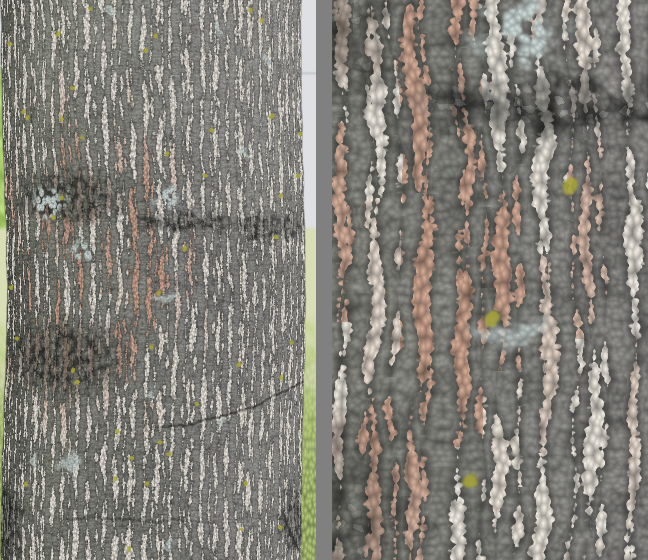
Left: the whole. Right: its middle third, enlarged.
Give the GLSL for this texture, as a Shadertoy shader.

```glsl
// Grey tree trunk with pale vertical bark fissures, lichen spots and a strip of meadow.

float hash(vec2 p) {
    vec3 q = fract(vec3(p.xyx) * vec3(0.1031, 0.103, 0.0973));
    q += dot(q, q.yzx + 33.33);
    return fract((q.x + q.y) * q.z);
}

// Cellular noise: nearest distance, second distance, random id of the cell
vec3 cells(vec2 p) {
    vec2 base = floor(p);
    vec3 best = vec3(9.0, 9.0, 0.0);
    for (int j = -1; j <= 1; j++)
    for (int i = -1; i <= 1; i++) {
        vec2 c = base + vec2(i, j);
        vec2 site = c + vec2(hash(c), hash(c + 57.3));
        float d = length(p - site);
        if (d < best.x) best = vec3(d, best.x, hash(c + 19.7));
        else best.y = min(best.y, d);
    }
    return best;
}

// Layered sines, about -1 to 1
float waves(vec2 p) {
    return 0.5 * sin(p.x + 1.7 * sin(p.y)) + 0.3 * sin(2.3 * p.y - 1.3 * p.x)
         + 0.2 * sin(4.1 * p.x + 3.7 * p.y);
}

float blob(vec2 p, vec2 center, vec2 radius) {
    return 1.0 - smoothstep(0.45, 1.15, length((p - center) / radius));
}

// Columns of lens shaped fissures: signed distance and random id
vec2 fissures(vec2 p, float spacing, float segment, float halfWidth, float seed) {
    float column = floor(p.x / spacing);
    float y = p.y / segment + 7.0 * hash(vec2(column, seed));
    vec2 id = vec2(column, floor(y) + seed);
    float t = 2.0 * fract(y) - 1.0;
    float shift = (hash(id + 3.1) - 0.5) * 0.2 + (hash(vec2(column, seed + 5.0)) - 0.5) * 0.25;
    float x = p.x - (column + 0.5 + shift) * spacing - 0.0022 * sin(p.y * 47.0 + column * 2.4);
    float taper = 1.0 - pow(abs(t) / mix(0.55, 1.15, hash(id + 8.2)), 2.0);
    float width = halfWidth * mix(0.45, 1.0, hash(id + 13.4));
    return vec2(abs(x) - width * max(taper, -0.8), hash(id + 21.6));
}

vec3 meadow(vec2 p) {
    vec3 sky = mix(vec3(0.87, 0.88, 0.89), vec3(0.78, 0.80, 0.82), smoothstep(0.008, 0.0, abs(p.y - 1.54)));
    vec3 grass = mix(vec3(0.72, 0.81, 0.48), vec3(0.85, 0.87, 0.71), smoothstep(0.3, 0.85, p.y + 0.15 * waves(p * 25.0)));
    grass *= 1.0 - 0.45 * cells(p * vec2(90.0, 45.0)).x * smoothstep(0.8, 0.1, p.y);
    vec3 shrub = vec3(0.66, 0.79, 0.42) + 0.1 * waves(p * 40.0);
    vec3 far = mix(sky, shrub, step(p.x, 0.5) * smoothstep(1.6, 1.5, p.y));
    return mix(grass, far, smoothstep(1.04, 1.06, p.y));
}

void mainImage(out vec4 fragColor, in vec2 fragCoord) {
    vec2 p = fragCoord / iResolution.x;
    float pixel = 1.0 / iResolution.x;

    // Trunk outline and wrapped bark coordinates
    float bulge = exp(-pow((p.y - 0.85) / 0.45, 2.0));
    float left = 0.002 + 0.02 * bulge + 0.002 * waves(vec2(p.y * 30.0, 2.0));
    float right = 0.953 + 0.014 * bulge + 0.002 * waves(vec2(p.y * 34.0, 5.0));
    float side = 2.0 * (p.x - left) / (right - left) - 1.0;
    vec2 bark = vec2(0.5 * asin(clamp(side * 0.95, -1.0, 1.0)), p.y);
    bark.x += 0.005 * waves(p * vec2(9.0, 7.0));

    // Rough scars, collars and curved creases
    vec2 warped = p + 0.018 * vec2(waves(p * 45.0), waves(p.yx * 52.0));
    float wound = max(blob(warped, vec2(0.22, 1.15), vec2(0.18, 0.11)), blob(warped, vec2(0.21, 0.64), vec2(0.2, 0.14)));
    float collar = max(blob(warped, vec2(0.85, 1.055), vec2(0.13, 0.05)), blob(warped, vec2(0.58, 1.07), vec2(0.2, 0.035)));
    float foot = max(blob(warped, vec2(0.93, 0.12), vec2(0.05, 0.12)), blob(warped, vec2(0.02, 0.12), vec2(0.06, 0.14)));
    float rough = max(wound, max(collar, foot));
    float reach = (p.x - 0.46) / 0.49;
    float creaseY = p.y - 0.42 - 0.14 * reach * reach - 0.006 * waves(p.xx * 30.0);
    float crease = smoothstep(0.007, 0.001, abs(creaseY)) * smoothstep(-0.05, 0.2, reach);
    float lowY = p.y - 0.14 + 0.03 * p.x - 0.008 * waves(p.xx * 24.0);
    crease = max(crease, 0.7 * smoothstep(0.008, 0.001, abs(lowY)) * smoothstep(0.15, 0.25, p.x) * smoothstep(0.75, 0.5, p.x));

    // Grey bark with fine grain and horizontal wrinkles
    vec3 grain = cells(bark * vec2(125.0, 140.0));
    vec3 wrinkle = cells(bark * vec2(28.0, 120.0));
    vec3 clump = cells(bark * vec2(45.0, 38.0));
    float light = 0.455 + 0.035 * side + 0.05 * smoothstep(0.9, 1.7, p.y) + 0.025 * waves(p * vec2(8.0, 6.0));
    light -= 0.09 * smoothstep(0.7, 1.0, -side) + 0.03 * smoothstep(0.9, 1.0, side);
    light += 0.17 * (0.45 - grain.x) + 0.13 * (0.45 - wrinkle.x) + 0.05 * (clump.z - 0.5);
    vec3 color = light * mix(vec3(0.98, 1.0, 0.92), vec3(1.0, 0.995, 0.975), smoothstep(-0.8, 0.4, side));
    color *= 1.0 - rough * (0.12 + 0.4 * smoothstep(0.25, 0.7, clump.x));
    color += 0.16 * rough * smoothstep(0.8, 1.0, grain.z);

    // Pale fissures with dark rims; rusty inside the wounds
    float jag = 0.008 * (clump.x - 0.45) + 0.006 * (grain.x - 0.45);
    vec2 wide = fissures(bark, 0.045, 0.21, 0.0105, 3.0);
    vec2 thin = fissures(bark + 0.013, 0.031, 0.085, 0.0055, 71.0);
    float gap = min(wide.x, thin.x + 0.001) + jag;
    float fissure = smoothstep(0.7 * pixel, -0.9 * pixel, gap) * (1.0 - 0.55 * rough);
    color *= 1.0 - 0.24 * smoothstep(0.007, 0.001, gap);
    float rust = smoothstep(0.5, 0.8, wide.y) * blob(p, vec2(0.3, 0.95), vec2(0.42, 0.6));
    vec3 cork = mix(vec3(0.74, 0.725, 0.695), vec3(0.62, 0.45, 0.37), max(0.75 * rust, 0.5 * wound));
    cork *= 0.68 + 0.62 * (1.0 - cells(bark * vec2(130.0, 85.0) + 9.0).x);
    color = mix(color, cork, fissure);
    color *= 1.0 - 0.4 * crease;

    // Lichen colonies, loose crusts and yellow dots
    float colony = max(blob(warped, vec2(0.15, 1.13), vec2(0.06, 0.05)), blob(warped, vec2(0.26, 0.98), vec2(0.055, 0.035)));
    colony = max(colony, blob(warped, vec2(0.53, 1.15), vec2(0.06, 0.03)));
    float crust = max(blob(warped, vec2(0.525, 0.83), vec2(0.04, 0.018)), blob(warped, vec2(0.22, 0.31), vec2(0.045, 0.025)));
    vec3 spot = cells(warped * 13.0);
    crust = max(crust, step(0.94, spot.z) * smoothstep(0.25, 0.12, spot.x));
    float lichen = max(colony * smoothstep(0.6, 0.35, clump.x), 0.75 * crust);
    color = mix(color, vec3(0.74, 0.79, 0.78) * (1.1 - 0.4 * grain.x), lichen);
    vec3 dot_ = cells(p * 17.0 + 0.05 * waves(p * 90.0));
    color = mix(color, vec3(0.66, 0.65, 0.22), 0.85 * step(0.9, dot_.z) * smoothstep(0.17, 0.08, dot_.x));

    // Trunk over meadow
    float trunk = smoothstep(-pixel, pixel, min(p.x - left, right - p.x));
    fragColor = vec4(mix(meadow(p), color, trunk), 1.0);
}
```
